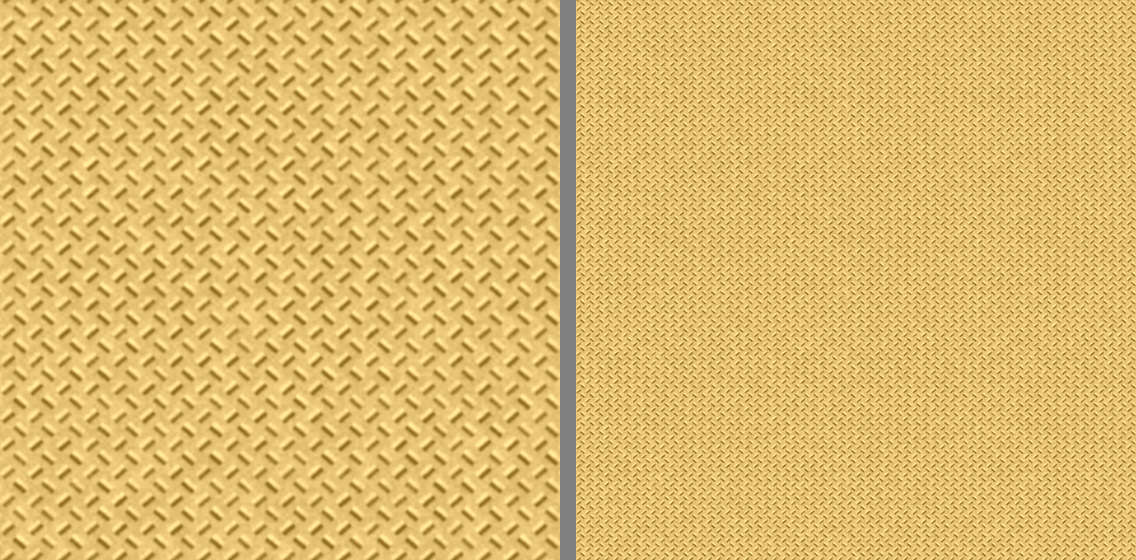
Left: one tile. Right: repeated 3 by 3.
This texture is drawn by a WebGL 1 fragment shader. Its source:

```glsl
precision highp float;
// Golden tread plate: short raised bars leaning alternately left and right, lit from above.

uniform vec2 u_resolution;

#define REPEATS 20.0           // cells across and down
#define PHASE vec2(0.26, 0.15) // centre of the first bar in its cell
#define BAR_ANGLE 0.70         // lean of the bars, radians
#define BAR_HALF_LENGTH 0.26   // in cells
#define LIT_WIDTH 0.095        // softness of the lit face, in cells
#define SHADOW_WIDTH 0.092     // softness of the shadow, in cells
#define LIT_GAIN 0.14          // brightening of the lit face
#define SHADOW_DEPTH 0.31      // darkening of the shadow
#define BAR_VARIATION 0.30     // difference in strength between bars
#define GRAIN_CELLS 160.0      // grain size, whole number per canvas
#define GRAIN_AMOUNT 0.075
#define MOTTLE_AMOUNT 0.05

const vec3 GOLD = vec3(0.905, 0.765, 0.455);
const vec3 DARKEST = vec3(0.58, 0.44, 0.14);
const vec3 LIGHTEST = vec3(1.0, 0.92, 0.62);

float hash(vec2 p) {
  return fract(sin(dot(p, vec2(127.1, 311.7))) * 43758.5453);
}

// Value noise that wraps after `period` lattice cells.
float wrappedNoise(vec2 p, float period) {
  vec2 i = floor(p);
  vec2 f = fract(p);
  f = f * f * (3.0 - 2.0 * f);
  vec2 lo = mod(i, period);
  vec2 hi = mod(i + 1.0, period);
  return mix(mix(hash(lo), hash(vec2(hi.x, lo.y)), f.x),
             mix(hash(vec2(lo.x, hi.y)), hash(hi), f.x), f.y);
}

// Soft ridge across a bar, centred on zero.
float ridge(float x, float width) {
  return exp(-x * x / (width * width));
}

// Fades out past the two ends of a bar.
float barSpan(float along) {
  return 1.0 - smoothstep(BAR_HALF_LENGTH - 0.08, BAR_HALF_LENGTH + 0.08, abs(along));
}

// Relief of one bar: positive on the lit face, negative in the shadow below it.
float barRelief(vec2 p, float lean, float strength) {
  p.x *= lean;
  float c = cos(BAR_ANGLE);
  float s = sin(BAR_ANGLE);
  float along = dot(p, vec2(c, s));
  float across = dot(p, vec2(-s, c));
  float lit = LIT_GAIN * ridge(across - 0.075, LIT_WIDTH);
  float shadow = SHADOW_DEPTH * ridge(across + 0.09, SHADOW_WIDTH);
  // Light comes slightly from the left, so left-leaning bars brighten at their upper end.
  float endGlow = lean < 0.0 ? 1.0 + 1.2 * along : 1.0;
  return strength * barSpan(along) * (lit * endGlow - shadow);
}

void main() {
  vec2 uv = gl_FragCoord.xy / u_resolution;

  // Two interleaved square lattices, half a cell apart, with opposite lean.
  float relief = 0.0;
  for (int k = 0; k < 2; k++) {
    float kind = float(k);
    vec2 q = uv * REPEATS - PHASE - 0.5 * kind + 0.5;
    vec2 id = mod(floor(q), REPEATS);
    float strength = 1.0 + BAR_VARIATION * (hash(id + 37.0 * kind) - 0.5);
    relief += barRelief(fract(q) - 0.5, 1.0 - 2.0 * kind, strength);
  }

  // Fine grain and broader mottling of the metal.
  float mottleCells = 2.0 * REPEATS;
  relief += GRAIN_AMOUNT * (wrappedNoise(uv * GRAIN_CELLS, GRAIN_CELLS) - 0.5);
  relief += MOTTLE_AMOUNT * (wrappedNoise(uv * mottleCells, mottleCells) - 0.5);

  gl_FragColor = vec4(clamp(GOLD + relief, DARKEST, LIGHTEST), 1.0);
}
```
